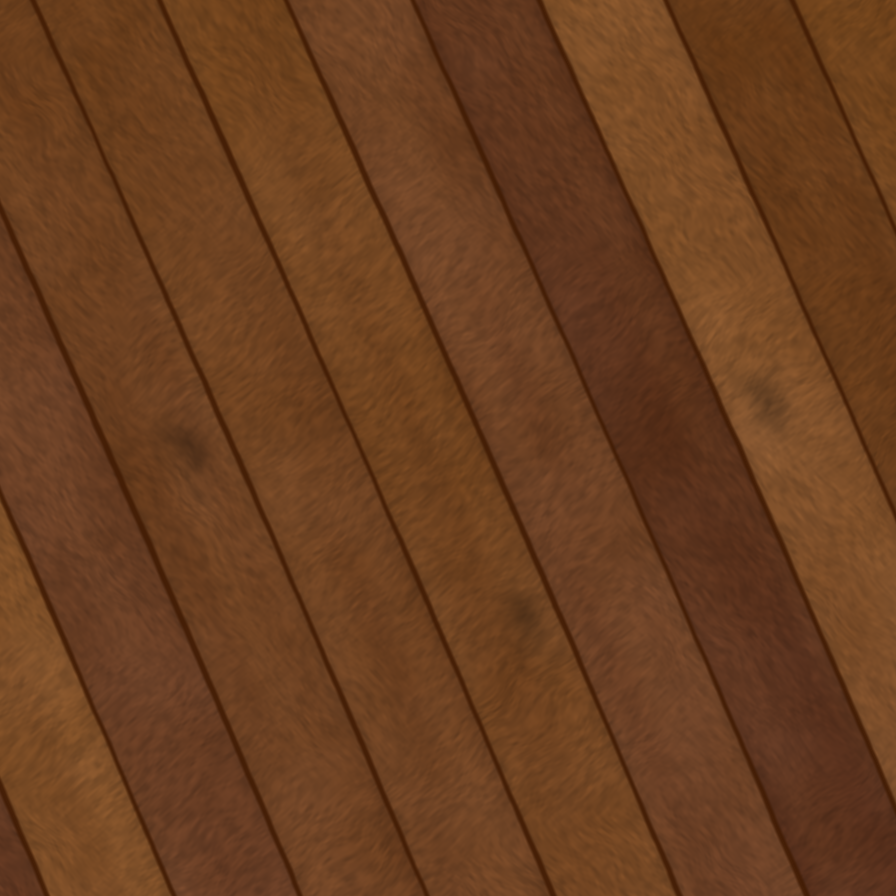
Reproduce this texture procedurally as a Shadertoy shader.

```glsl
// Slanted brown planks parted by thin dark seams, with a short fibrous nap.
// Planks are a repeat along a sheared axis; each has its own tone, and layers
// of value noise add streaks, stains, knots and fibres.

const float PLANK_STEP = 0.1412;   // horizontal distance between seams
const float FIRST_SEAM = 0.0365;   // where a seam meets the top edge
const float SLANT = 0.44;          // horizontal run per unit of descent
const float BOW = 0.004;           // slight bend of the seams
const float SEAM_HALF_WIDTH = 0.0022;
const float SEAM_SOFTNESS = 0.0022;
const float SEAM_WOBBLE = 0.0022;
const float FIBRE_CONTRAST = 0.27;
const float KNOT_RADIUS = 0.022;
const float KNOT_CHANCE = 0.4;

const vec3 DARK_WOOD = vec3(0.345, 0.185, 0.075);
const vec3 LIGHT_WOOD = vec3(0.520, 0.330, 0.160);
const vec3 MAUVE_SHIFT = vec3(0.000, 0.004, 0.036);
const vec3 SEAM_COLOUR = vec3(0.260, 0.110, 0.015);

// Lightness and mauve amount of each plank, from left to right
const int PLANK_COUNT = 11;
const int FIRST_PLANK = -4;
const vec2 PLANK_TONE[PLANK_COUNT] = vec2[PLANK_COUNT](
    vec2(0.18, 0.8), vec2(0.78, 0.1), vec2(0.40, 0.9), vec2(0.43, 0.4),
    vec2(0.46, 0.3), vec2(0.60, 0.2), vec2(0.45, 0.8), vec2(0.10, 0.9),
    vec2(0.88, 0.5), vec2(0.34, 0.1), vec2(0.60, 0.0));

float hash(vec2 p) {
    vec3 q = fract(vec3(p.xyx) * 0.1031);
    q += dot(q, q.yzx + 33.33);
    return fract((q.x + q.y) * q.z);
}

float noise(vec2 p) {
    vec2 cell = floor(p), f = fract(p);
    f = f * f * (3.0 - 2.0 * f);
    return mix(mix(hash(cell), hash(cell + vec2(1, 0)), f.x),
               mix(hash(cell + vec2(0, 1)), hash(cell + vec2(1, 1)), f.x), f.y);
}

float fbm(vec2 p) {
    float sum = 0.0, weight = 0.5;
    for (int i = 0; i < 4; i++) {
        sum += weight * noise(p);
        p = p * 2.03 + 17.3;
        weight *= 0.5;
    }
    return sum / 0.9375;
}

// Short strands lying along the given angle, centred on zero
float strands(vec2 p, float angle) {
    vec2 along = vec2(cos(angle), sin(angle));
    vec2 q = vec2(dot(p, along), dot(p, vec2(-along.y, along.x))) + 3.0;
    return 0.6 * noise(q * vec2(75.0, 210.0)) + 0.4 * noise(q * vec2(150.0, 330.0)) - 0.5;
}

// Nap that leans one way or the other in soft patches
float nap(vec2 p) {
    vec2 bent = p + 0.012 * vec2(noise(p * 22.0), noise(p * 22.0 + 40.0));
    float lean = smoothstep(0.35, 0.65, noise(p * 5.0 + 9.0) + 0.25 * (p.x - p.y));
    return mix(strands(bent, -0.85), strands(bent, 0.75), lean);
}

// One possible small dark stain per plank
float knot(float plank, float across, float y, vec2 p) {
    float present = step(hash(vec2(plank + 20.0, 3.0)), KNOT_CHANCE);
    vec2 centre = vec2(0.25 + 0.5 * hash(vec2(plank + 20.0, 7.0)),
                       0.15 + 0.7 * hash(vec2(plank + 20.0, 11.0)));
    vec2 d = vec2((across - centre.x) * PLANK_STEP, (y - centre.y) * 0.7);
    d += 0.02 * (vec2(noise(p * 45.0), noise(p * 45.0 + 8.0)) - 0.5);
    return present * exp(-dot(d, d) / (KNOT_RADIUS * KNOT_RADIUS));
}

void mainImage(out vec4 fragColor, in vec2 fragCoord) {
    vec2 p = fragCoord / iResolution.xy;
    float pixel = 1.0 / min(iResolution.x, iResolution.y);

    // Sheared plank coordinates
    float shift = SLANT * (1.0 - p.y) + BOW * 4.0 * p.y * (1.0 - p.y);
    float wobble = SEAM_WOBBLE * (fbm(p * 28.0) - 0.5);
    float s = (p.x - FIRST_SEAM - shift + wobble) / PLANK_STEP;
    float plank = floor(s), across = fract(s);
    vec2 tone = PLANK_TONE[clamp(int(plank) - FIRST_PLANK, 0, PLANK_COUNT - 1)];

    // Wood colour with long streaks and cloudy stains
    float streak = noise(vec2(s * 4.0 + plank * 7.0, p.y * 3.5) + 50.0) - 0.5;
    float cloud = fbm(p * 9.0 + plank * 3.1 + 30.0) - 0.5;
    float light = tone.x + 0.22 * streak + 0.40 * cloud;
    float mauve = tone.y + 0.5 * (0.5 - p.y) + 0.8 * cloud;
    vec3 colour = mix(DARK_WOOD, LIGHT_WOOD, light) + MAUVE_SHIFT * mauve;
    colour *= 1.0 - 0.26 * knot(plank, across, p.y, p);
    colour *= 1.0 + FIBRE_CONTRAST * nap(p);

    // Seams of uneven weight, with a faint shade beside them
    float seamDistance = min(across, 1.0 - across) * PLANK_STEP / sqrt(1.0 + SLANT * SLANT);
    float seamId = floor(s + 0.5);
    float weight = 0.7 + 0.6 * noise(vec2(seamId * 5.0 + 60.0, p.y * 6.0));
    float halfWidth = SEAM_HALF_WIDTH * weight;
    float soft = SEAM_SOFTNESS + pixel * 0.5;
    float seam = 1.0 - smoothstep(halfWidth - soft * 0.6, halfWidth + soft, seamDistance);
    colour *= 1.0 - 0.13 * exp(-seamDistance / 0.006);
    colour = mix(colour, SEAM_COLOUR, 0.9 * seam);

    fragColor = vec4(clamp(colour, 0.0, 1.0), 1.0);
}
```
